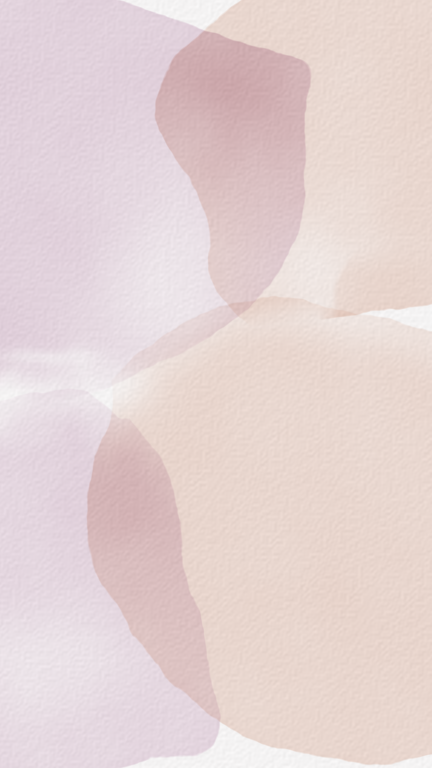
This background is drawn by a Shadertoy shader. Its source:

```glsl
// Overlapping lilac and peach watercolour washes on embossed white paper.
// Each wash is bounded by smooth spline edges; its density varies with soft
// glows and noise, and the washes multiply so that overlaps turn rose.
#define PAPER vec3(0.957, 0.952, 0.952)
#define LILAC vec3(0.920, 0.858, 0.902)
#define PEACH vec3(0.951, 0.880, 0.847)
#define ROSE vec3(0.935, 0.880, 0.895)
#define EDGE_SOFT 0.0028
#define EDGE_WOBBLE 0.020
#define RIM_WIDTH 0.007
#define RIM_DARK 0.12
#define GRAIN_SCALE 150.0
#define GRAIN_DEPTH 0.033

float hash(vec2 p) {
    return fract(sin(dot(p, vec2(127.1, 311.7))) * 43758.545);
}

float noise(vec2 p) {
    vec2 i = floor(p), f = fract(p);
    f = f * f * (3.0 - 2.0 * f);
    return mix(mix(hash(i), hash(i + vec2(1, 0)), f.x),
               mix(hash(i + vec2(0, 1)), hash(i + vec2(1, 1)), f.x), f.y);
}

float fbm(vec2 p) {
    float sum = 0.0, amp = 0.5;
    for (int i = 0; i < 4; i++) {
        sum += amp * noise(p);
        p = mat2(1.6, 1.2, -1.2, 1.6) * p + 7.3;
        amp *= 0.5;
    }
    return sum;
}

// Catmull-Rom spline through evenly spaced knots
float spline(float k[11], float t) {
    t = clamp(t, 0.0, 9.999);
    int i = int(t);
    float f = t - float(i);
    float a = k[max(i - 1, 0)], b = k[i], c = k[i + 1], d = k[min(i + 2, 10)];
    return b + 0.5 * f * (c - a + f * (2.0 * a - 5.0 * b + 4.0 * c - d
             + f * (3.0 * (b - c) + d - a)));
}

// Approximate signed distance to a spline edge, positive on the low side
float below(float k[11], float start, float gap, float along, float across) {
    float t = (along - start) / gap;
    float c = spline(k, t);
    float slope = (spline(k, t + 0.1) - c) / (0.1 * gap);
    return (c - across) * inversesqrt(1.0 + slope * slope);
}

// Intersection with a rounded corner
float roundMin(float a, float b, float radius) {
    float h = max(radius - abs(a - b), 0.0) / radius;
    return min(a, b) - 0.25 * h * h * radius;
}

float glow(vec2 p, vec2 centre, vec2 radius) {
    vec2 q = (p - centre) / radius;
    return exp(-dot(q, q));
}

// Covered wash with pigment gathered along its rim
float wash(float d, float density) {
    float rim = 1.0 + RIM_DARK * exp(-max(d, 0.0) / RIM_WIDTH);
    return smoothstep(-EDGE_SOFT, EDGE_SOFT, d) * max(density, 0.0) * rim;
}

void mainImage(out vec4 fragColor, in vec2 fragCoord) {
    // Canvas units: width 1, height 16/9
    vec2 uv = fragCoord / iResolution.xy * vec2(1.0, 16.0 / 9.0);
    float cloud = fbm(uv * 5.0) - 0.47;
    vec2 p = uv + EDGE_WOBBLE * (vec2(fbm(uv * 16.0), fbm(uv * 16.0 + 31.0)) - 0.47);
    float gap = 0.0926;

    // Edge profiles: x along y for the sides, y along x for the tops
    float upperLilacSide[11] = float[11](0.046, 0.289, 0.477, 0.593, 0.657, 0.694, 0.706, 0.706, 0.706, 0.738, 0.740);
    float upperPeachSide[11] = float[11](0.660, 0.565, 0.486, 0.491, 0.463, 0.405, 0.361, 0.380, 0.440, 0.560, 0.700);
    float lowerPeachSide[11] = float[11](0.950, 0.590, 0.444, 0.352, 0.292, 0.229, 0.204, 0.204, 0.218, 0.255, 0.259);
    float lowerLilacSide[11] = float[11](0.440, 0.500, 0.502, 0.481, 0.468, 0.433, 0.419, 0.405, 0.377, 0.308, 0.280);
    float lowerPeachTop[11] = float[11](0.817, 0.891, 0.968, 1.023, 1.065, 1.083, 1.086, 1.072, 1.051, 1.037, 1.012);
    float lowerLilacTop[11] = float[11](0.852, 0.861, 0.868, 0.877, 0.880, 0.852, 0.815, 0.810, 0.778, 0.736, 0.690);

    // Upper lilac: slanted top, pale centre, fading foot
    float d = roundMin(below(upperLilacSide, 0.8056, gap, p.y, p.x), 1.778 - 0.33 * (p.x - 0.27) - p.y, 0.05);
    float density = 1.0 + 0.4 * cloud - 0.62 * glow(p, vec2(0.40, 1.13), vec2(0.19, 0.24))
                  - 0.55 * glow(p, vec2(0.09, 0.95), vec2(0.11, 0.018));
    density *= smoothstep(0.85, 0.97, p.y + 0.15 * cloud);
    float lilacA = wash(d, density);

    // Upper peach: pale lower left, pooled pigment at the lower right
    float floorLine = (p.y - 1.049 - 0.135 * (p.x - 0.8)) * 0.99;
    d = min(-below(upperPeachSide, 0.944, gap, p.y, p.x), floorLine);
    density = 0.97 + 0.4 * cloud - 0.50 * glow(p, vec2(0.69, 1.13), vec2(0.18, 0.18));
    float pool = smoothstep(0.0, 0.02, p.x - 0.765 - 1.8 * pow(max(p.y - 1.11, 0.0), 1.5));
    density += 0.38 * pool * smoothstep(1.22, 1.13, p.y) * smoothstep(1.05, 0.8, p.x);
    density *= mix(smoothstep(-0.01, 0.06, floorLine), 1.0, smoothstep(0.73, 0.77, p.x));
    float peachA = wash(d, density);

    // Lower peach: thin along its top
    float topDepth = below(lowerPeachTop, 0.1667, 0.0833, p.x, p.y);
    d = min(-below(lowerPeachSide, -0.0278, gap, p.y, p.x), topDepth);
    d = min(d, p.y - 0.004 - 0.25 * max(p.x - 0.89, 0.0));
    density = mix(0.52, 1.0, smoothstep(0.0, 0.13, topDepth)) + 0.3 * cloud
            - 0.42 * glow(p, vec2(0.28, 0.87), vec2(0.10, 0.07));
    float peachB = wash(d, density);

    // Lower lilac: pale along its top and in a band near the foot
    topDepth = below(lowerLilacTop, 0.0, 0.0463, p.x, p.y);
    d = min(below(lowerLilacSide, -0.0278, gap, p.y, p.x), topDepth);
    d = roundMin(d, p.y - 0.025 + 0.4 * max(0.347 - p.x, 0.0), 0.03);
    density = mix(0.30, 0.90, smoothstep(0.0, 0.15, topDepth + 0.1 * cloud)) + 0.5 * cloud
            - 0.45 * glow(p, vec2(0.12, 0.24), vec2(0.28, 0.13));
    float lilacB = wash(d, density);

    // Rose pigment: gathered high in both overlaps, thinned elsewhere
    float rose = lilacA * peachA * (0.80 * glow(p, vec2(0.52, 1.58), vec2(0.26, 0.23)) - 0.32)
               + lilacB * peachB * (0.50 * glow(p, vec2(0.29, 0.63), vec2(0.14, 0.17)) - 0.32);

    vec3 color = PAPER * pow(LILAC, vec3(lilacA + lilacB))
               * pow(PEACH, vec3(peachA + peachB)) * pow(ROSE, vec3(rose));

    // Embossed paper grain lit from the upper left
    vec2 g = uv * GRAIN_SCALE;
    color += GRAIN_DEPTH * (noise(g) - noise(g + vec2(-0.45, 0.55)));
    fragColor = vec4(clamp(color, 0.0, 1.0), 1.0);
}
```
